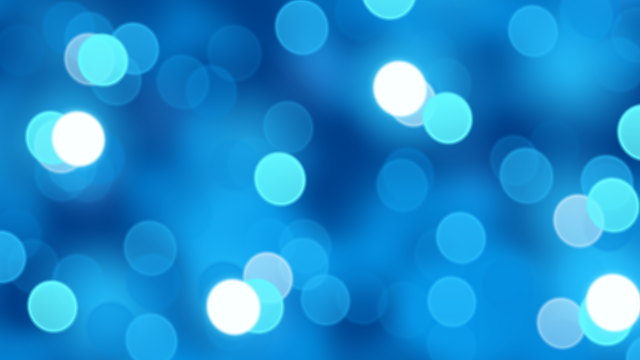
A Shadertoy shader for this background:

```glsl
vec2 hash2(vec2 p) {
    p = vec2(dot(p, vec2(127.1, 311.7)), dot(p, vec2(269.5, 183.3)));
    return fract(sin(p) * 43758.55);
}

float gradientNoise(vec2 p) {
    vec2 cell = floor(p), f = fract(p);
    vec2 u = f * f * f * (f * (f * 6.0 - 15.0) + 10.0);
    vec2 e = vec2(0.0, 1.0);
    float a = dot(hash2(cell) * 2.0 - 1.0, f);
    float b = dot(hash2(cell + e.yx) * 2.0 - 1.0, f - e.yx);
    float c = dot(hash2(cell + e.xy) * 2.0 - 1.0, f - e.xy);
    float d = dot(hash2(cell + e.yy) * 2.0 - 1.0, f - e.yy);
    return mix(mix(a, b, u.x), mix(c, d, u.x), u.y);
}

// Coverage of a slightly tall lens disc with a thin brighter rim
float lensDisc(vec2 p, float radius, float blur, float opacity) {
    p.x += 0.04 * p.y;
    float d = length(p * vec2(1.02, 0.98)) - radius;
    float rim = 0.35 * min(1.0, 0.005 / blur) * exp(-abs(d + 0.006) / 0.003);
    float shade = 1.0 + 0.12 * p.y / radius;
    return smoothstep(blur, -blur, d) * min(1.0, opacity * (shade + rim));
}

// Lays discs over the colour; equal starts give neighbouring clusters
vec3 scatter(vec3 color, vec2 p, int count, vec2 start, float seed,
             float radius, float blur, vec3 tint, vec2 opacityRange) {
    float aspect = iResolution.x / iResolution.y;
    for (int i = 0; i < count; i++) {
        float n = float(i);
        vec2 jitter = hash2(vec2(n, seed)) - 0.5;
        vec2 vary = hash2(vec2(seed + 7.0, n));
        vec2 center = fract(start + n * vec2(0.7549, 0.5698)) * 1.08 - 0.04;
        center = center * vec2(aspect, 1.0) + jitter * 0.22;
        float opacity = mix(opacityRange.x, opacityRange.y, vary.x);
        float size = radius * mix(0.94, 1.06, vary.y);
        color = mix(color, tint, lensDisc(p - center, size, blur, opacity));
    }
    return color;
}

void mainImage(out vec4 fragColor, in vec2 fragCoord) {
    vec2 p = fragCoord / iResolution.y;
    vec2 cluster = vec2(0.12, 0.56);

    // Defocused blue depth
    float depth = gradientNoise(p * 2.3 + 4.0) + 0.5 * gradientNoise(p * 5.0 + 11.0);
    vec3 color = mix(vec3(0.0, 0.25, 0.54), vec3(0.02, 0.58, 0.90),
                     smoothstep(-0.4, 0.38, depth - 0.25 * (p.y - 0.5)));

    // Broad glows behind the clusters
    color = scatter(color, p, 10, cluster, 3.0, 0.12, 0.13,
                    vec3(0.15, 0.77, 1.0), vec2(0.45, 0.9));
    color = scatter(color, p, 6, vec2(0.45, 0.85), 5.0, 0.08, 0.08,
                    vec3(0.28, 0.64, 0.94), vec2(0.15, 0.45));
    color = scatter(color, p, 4, cluster, 29.0, 0.12, 0.09,
                    vec3(0.17, 0.78, 1.0), vec2(0.6, 0.8));

    // Faint blue discs
    color = scatter(color, p, 22, vec2(0.31, 0.17), 9.0, 0.074, 0.008,
                    vec3(0.02, 0.54, 0.86), vec2(0.12, 0.5));
    color = scatter(color, p, 20, vec2(0.83, 0.62), 37.0, 0.074, 0.007,
                    vec3(0.08, 0.68, 0.96), vec2(0.08, 0.35));
    color = scatter(color, p, 22, vec2(0.67, 0.41), 13.0, 0.073, 0.006,
                    vec3(0.16, 0.75, 0.99), vec2(0.12, 0.7));

    // Lavender, cyan and white highlights
    color = scatter(color, p, 6, cluster, 17.0, 0.073, 0.006,
                    vec3(0.75, 0.91, 0.99), vec2(0.45, 0.95));
    color = scatter(color, p, 10, cluster, 23.0, 0.075, 0.006,
                    vec3(0.38, 0.97, 1.0), vec2(0.75, 1.0));

    // White cores with a tight halo
    color = scatter(color, p, 4, cluster, 29.0, 0.078, 0.02,
                    vec3(0.45, 0.92, 1.0), vec2(0.5, 0.7));
    color = scatter(color, p, 4, cluster, 29.0, 0.075, 0.007,
                    vec3(0.98, 1.0, 1.0), vec2(1.15, 1.2));

    fragColor = vec4(color, 1.0);
}
```
